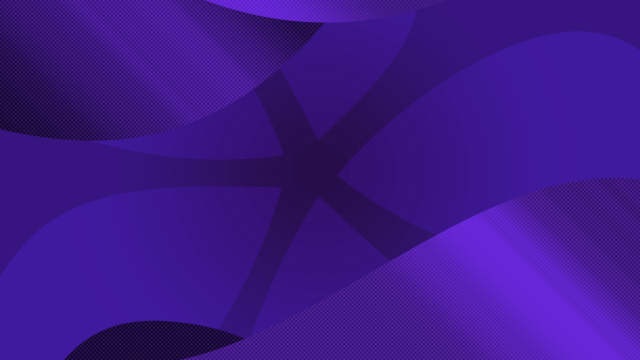
Give the GLSL for this background, as a Shadertoy shader.

```glsl
// Violet backdrop: five curved petals around a dark hub, framed by swelling waves.
// Edges are polynomials turned into soft masks; the waves carry diagonal sheen,
// fine streaks and a halftone weave, the petals a radial fade with faint rings.

float hash(float n) { return fract(sin(n * 127.1) * 43758.5453); }

// Smooth one-dimensional noise for the sheen streaks
float streakNoise(float x) {
    float i = floor(x), f = fract(x);
    return mix(hash(i), hash(i + 1.0), f * f * (3.0 - 2.0 * f));
}

// Antialiased coverage of the region where d is positive
float cover(float d) {
    return clamp(d / max(fwidth(d), 1e-5) + 0.5, 0.0, 1.0);
}

// Petals, each bounded by two edges that meet at its tip; h is relative to the hub
float rightPetal(vec2 h) {
    vec2 q = h - vec2(0.046, -0.012);
    float upper = q.x * (1.18 - q.x * (1.393 - q.x * (1.584 - 1.2 * q.x)));
    float lower = -q.x * (0.78 - 0.66 * q.x);
    return min(upper - q.y, q.y - lower);
}

float topPetal(vec2 h) {
    vec2 q = h - vec2(-0.005, 0.086);
    return min(q.y * (1.05 - 2.27 * q.y * q.y) - q.x, q.x + 0.525 * q.y);
}

float upperLeftPetal(vec2 h) {
    vec2 q = vec2(-0.0995 - h.x, h.y - 0.044);
    return min(q.y - q.x * (0.4 * q.x - 0.14), q.x - q.y * (0.36 + 0.55 * q.y));
}

float lowerLeftPetal(vec2 h) {
    vec2 q = vec2(-0.1065 - h.x, -0.046 - h.y);
    float t2 = q.x * q.x;
    float upper = q.x * (0.03 - t2 * (0.318 + 0.66 * t2 * t2));
    return min(upper + q.y, q.x - q.y * (0.27 + 0.45 * q.y));
}

float bottomPetal(vec2 h) {
    vec2 q = vec2(h.x + 0.005, -0.069 - h.y);
    return min(q.x + q.y * (0.62 - 0.36 * q.y), 1.09 * q.y - q.x);
}

// Crossed diagonal weave, from -1 to 1
float weave(vec2 p) {
    vec2 s = sin(p * 6.2832 * 86.0);
    return s.x * s.y;
}

void mainImage(out vec4 fragColor, in vec2 fragCoord) {
    vec2 p = fragCoord / iResolution.y;
    p.x += 0.5 * (16.0 / 9.0 - iResolution.x / iResolution.y);
    vec2 hub = p - vec2(0.889, 0.525);
    float r = length(hub);

    // Dark rays and the petals between them
    vec3 rays = mix(vec3(0.155, 0.055, 0.30), vec3(0.215, 0.08, 0.50), smoothstep(0.02, 0.6, r));
    vec3 petals = mix(vec3(0.20, 0.06, 0.43), vec3(0.25, 0.10, 0.62), smoothstep(0.0, 0.72, r));
    float petalShape = max(max(rightPetal(hub), topPetal(hub)),
        max(upperLeftPetal(hub), max(lowerLeftPetal(hub), bottomPetal(hub))));
    vec3 color = mix(rays, petals, cover(petalShape));
    color += 0.0018 * sin(r * 150.0) * (1.0 - smoothstep(0.3, 0.62, r));
    color *= 1.0 - 0.03 * smoothstep(0.085, 0.08, r);

    // Diagonal coordinate shared by the sheen of all waves
    float g = p.x + p.y;
    float streak = streakNoise(g * 28.0) - 0.5;
    float dots = weave(p);
    vec3 night = vec3(0.11, 0.045, 0.24);
    vec3 plum = vec3(0.25, 0.10, 0.52);
    vec3 violet = vec3(0.395, 0.148, 0.83);

    // Upper left wave
    float x = p.x;
    float edge = 0.641 + x * (-0.225 + x * (0.31 + 0.335 * x));
    float sheen = smoothstep(0.62, 1.35, g) * (1.0 - 0.85 * smoothstep(1.42, 1.8, g));
    vec3 wave = mix(night, vec3(0.29, 0.11, 0.60), sheen);
    wave *= 1.0 + 0.12 * streak;
    wave += vec3(0.06, 0.03, 0.11) * dots;
    color = mix(color, wave, cover(p.y - edge));

    // Top wave
    x = p.x - 0.905;
    wave = mix(violet, plum, smoothstep(1.70, 2.1, g));
    wave += vec3(0.035, 0.02, 0.06) * dots;
    color = mix(color, wave, cover(p.y - 0.9375 - 0.547 * x * x));

    // Dark hill at the bottom
    x = p.x - 0.428;
    edge = 0.109 - x * x * (0.95 + x * (5.0 * x - 1.9));
    wave = night + vec3(0.07, 0.035, 0.13) * dots;
    color = mix(color, wave, cover(edge - p.y));

    // Lower right wave with its bright band
    x = max(p.x - 1.1, -0.7);
    edge = 0.284 + x * (0.58 - 0.43 * (x + 0.1) * (x + 0.1));
    float band = smoothstep(1.2, 1.68, g) * (1.0 - smoothstep(1.70, 1.98, g));
    wave = mix(mix(vec3(0.27, 0.105, 0.54), vec3(0.24, 0.09, 0.48), smoothstep(1.8, 2.25, g)), violet, band);
    wave *= 1.0 + 0.10 * streak * smoothstep(1.0, 1.5, g);
    wave += vec3(0.065, 0.035, 0.11) * dots * (1.0 - 0.8 * band);
    color = mix(color, wave, cover(edge - p.y));

    fragColor = vec4(color, 1.0);
}
```
